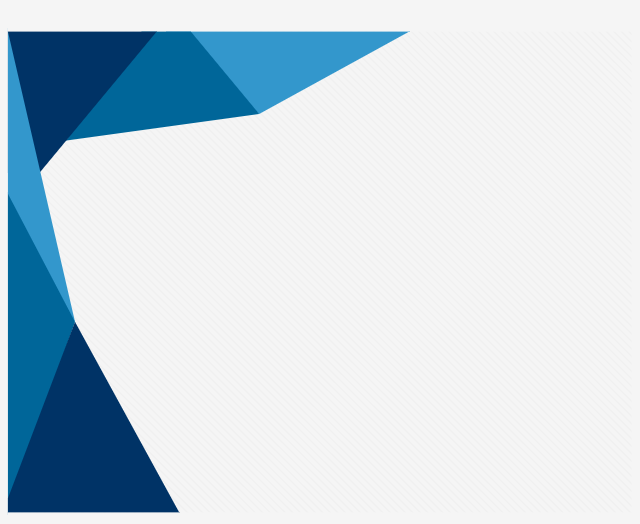
Write a WebGL 1 fragment shader that draws this background.

```glsl
precision highp float;
// Pale panel with fine falling diagonal stripes, framed at the top left by
// flat blue facets. Each facet is a convex polygon made of half-planes;
// later facets overlap earlier ones so that shared edges leave no seam.

uniform vec2 u_resolution;

// Lengths are in canvas heights
const float ASPECT = 1.219;
const float LEFT = 0.0151;
const float RIGHT = 1.203;
const float TOP = 0.9397;
const float BOTTOM = 0.0222;

const float STRIPE_PERIOD = 0.0143;  // measured along x
const float STRIPE_WIDTH = 0.0026;   // measured across the stripe
const float STRIPE_STRENGTH = 0.6;

const vec3 PAPER = vec3(0.962);
const vec3 STRIPE = vec3(0.925);
const vec3 NAVY = vec3(0.0, 0.2, 0.4);
const vec3 BLUE = vec3(0.0, 0.4, 0.6);
const vec3 SKY = vec3(0.2, 0.592, 0.8);

// Corners shared by several facets
const vec2 TOP_LEFT = vec2(LEFT, TOP);
const vec2 TOP_TIP = vec2(0.4937, 0.7825);
const vec2 SIDE_TIP = vec2(0.1429, 0.3857);

// Signed distance to the line a-b, negative on its right side
float edge(vec2 p, vec2 a, vec2 b) {
  vec2 d = normalize(b - a);
  return dot(p - a, vec2(-d.y, d.x));
}

// Convex polygons with clockwise corners
float triangle(vec2 p, vec2 a, vec2 b, vec2 c) {
  return max(edge(p, a, b), max(edge(p, b, c), edge(p, c, a)));
}

float quad(vec2 p, vec2 a, vec2 b, vec2 c, vec2 d) {
  return max(max(edge(p, a, b), edge(p, b, c)),
             max(edge(p, c, d), edge(p, d, a)));
}

// Smooth coverage of a signed distance over one pixel
float cover(float dist, float pixel) {
  return clamp(0.5 - dist / pixel, 0.0, 1.0);
}

// Diagonal stripes, limited to the panel
float stripes(vec2 p, float pixel) {
  float phase = fract((p.x + p.y) / STRIPE_PERIOD) - 0.5;
  float across = abs(phase) * STRIPE_PERIOD * 0.7071;
  float line = cover(across - 0.5 * STRIPE_WIDTH, pixel);
  float panel = max(max(LEFT - p.x, p.x - RIGHT),
                    max(BOTTOM - p.y, p.y - TOP));
  return line * cover(panel, pixel);
}

void main() {
  vec2 p = gl_FragCoord.xy / u_resolution * vec2(ASPECT, 1.0);
  float pixel = 1.0 / u_resolution.y;

  vec3 color = mix(PAPER, STRIPE, STRIPE_STRENGTH * stripes(p, pixel));

  // Facets along the top, from right to left
  float topSky = triangle(p, vec2(0.317, TOP), vec2(0.7794, TOP), TOP_TIP);
  float topBlue = quad(p, vec2(0.270, TOP), vec2(0.3635, TOP), TOP_TIP,
                       vec2(0.1254, 0.7317));
  float topNavy = quad(p, TOP_LEFT, vec2(0.2984, TOP),
                       vec2(0.0762, 0.6714), vec2(LEFT, 0.6714));
  color = mix(color, SKY, cover(topSky, pixel));
  color = mix(color, BLUE, cover(topBlue, pixel));
  color = mix(color, NAVY, cover(topNavy, pixel));

  // Facets down the left side
  float sideSky = triangle(p, TOP_LEFT, SIDE_TIP, vec2(LEFT, 0.524));
  float sideBlue = triangle(p, vec2(LEFT, 0.6302), SIDE_TIP,
                            vec2(LEFT, BOTTOM));
  float sideNavy = quad(p, vec2(LEFT, 0.0492), SIDE_TIP,
                        vec2(0.3413, BOTTOM), vec2(LEFT, BOTTOM));
  color = mix(color, SKY, cover(sideSky, pixel));
  color = mix(color, BLUE, cover(sideBlue, pixel));
  color = mix(color, NAVY, cover(sideNavy, pixel));

  gl_FragColor = vec4(color, 1.0);
}
```
